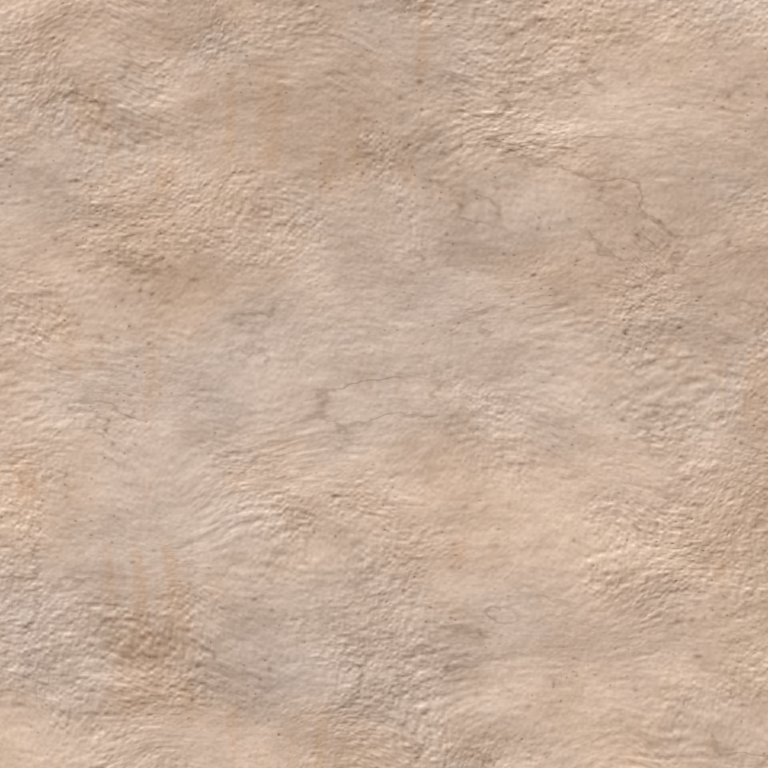
Reproduce this texture procedurally as a Shadertoy shader.

```glsl
float hash(vec2 cell) {
    uvec2 k = uvec2(ivec2(floor(cell))) * uvec2(1597u, 51749u);
    uint n = (k.x ^ (k.y >> 3u)) * 73939u + k.y;
    n = (n ^ (n >> 15u)) * 40503u;
    n = (n ^ (n >> 13u)) * 69069u;
    return float((n ^ (n >> 16u)) & 65535u) / 65535.0;
}

vec2 hash2(vec2 cell) {
    return vec2(hash(cell + 37.0), hash(cell + 113.0));
}

float noise(vec2 p) {
    vec2 i = floor(p), f = p - i;
    f = f * f * f * (f * (f * 6.0 - 15.0) + 10.0);
    float low = mix(hash(i), hash(i + vec2(1, 0)), f.x);
    float high = mix(hash(i + vec2(0, 1)), hash(i + vec2(1, 1)), f.x);
    return mix(low, high, f.y);
}

float fbm(vec2 p) {
    float sum = 0.0, gain = 0.5;
    for (int i = 0; i < 5; i++) {
        sum += gain * noise(p);
        p = mat2(1.9, 0.7, -0.7, 1.9) * p + 17.3;
        gain *= 0.5;
    }
    return sum / 0.97;
}

// Concentric trowel marks, each patch bent around its own centre
float trowelArcs(vec2 p) {
    vec2 home = floor(p * 6.0);
    float sum = 0.0;
    for (int y = -1; y <= 1; y++)
    for (int x = -1; x <= 1; x++) {
        vec2 cell = home + vec2(x, y);
        vec2 d = p - (cell + hash2(cell)) / 6.0;
        float patchMask = smoothstep(0.15, 0.03, length(d * vec2(0.9, 1.5)));
        vec2 arm = d * vec2(0.7, 1.0) + vec2(0.14 * (hash(cell + 7.0) - 0.5), 0.12);
        float ring = noise(vec2(length(arm) * 170.0, atan(arm.x, arm.y) * 9.0) + cell * 31.0);
        sum += (ring - 0.5) * patchMask * hash(cell + 71.0);
    }
    return sum;
}

// Scattered grains: positive for crumbs, negative for pits
float grains(vec2 p, float density) {
    vec2 home = floor(p * density);
    float sum = 0.0;
    for (int y = -1; y <= 1; y++)
    for (int x = -1; x <= 1; x++) {
        vec2 cell = home + vec2(x, y);
        vec2 d = p * density - cell - hash2(cell);
        d.x *= mix(0.6, 1.1, hash(cell + 5.0));
        float size = mix(0.1, 0.26, pow(hash(cell + 19.0), 3.0));
        float present = step(0.65, hash(cell + 53.0));
        sum += present * (hash(cell + 91.0) < 0.5 ? -1.0 : 1.0) * exp(-dot(d, d) / (size * size));
    }
    return sum;
}

float surfaceHeight(vec2 p, float rough) {
    float lumps = fbm(p * vec2(11.0, 15.0)) * 0.65;
    float brushed = noise(p * vec2(45.0, 170.0) + 60.0) * 0.05;
    float grit = noise(p * vec2(200.0, 235.0)) * 0.13
               + noise(p * vec2(105.0, 140.0) + 9.0) * 0.15;
    return lumps + brushed + grit * (0.3 + 0.8 * rough) + trowelArcs(p) * 0.17
         + grains(p, 70.0) * 0.035 * (0.2 + rough);
}

void mainImage(out vec4 fragColor, in vec2 fragCoord) {
    vec2 uv = fragCoord / iResolution.y;
    vec2 warp = vec2(noise(uv * 9.0), noise(uv * 9.0 + 50.0)) - 0.5;
    vec2 p = uv + warp * 0.025;
    float rough = smoothstep(0.4, 0.65, fbm(p * vec2(6.0, 7.0) + 40.0));

    // Light falling from the upper left
    float relief = surfaceHeight(p, rough) - surfaceHeight(p + vec2(-0.001, 0.002), rough);

    // Broad blotches, finer mottling and grain
    float tone = (fbm(p * vec2(4.0, 6.0) + 5.0) - 0.5) * 0.14
               + (fbm(p * vec2(15.0, 25.0) + 80.0) - 0.5) * 0.13
               + (noise(uv * 240.0) - 0.5) * 0.04;

    // Short shadowed ledges in a few places
    float fold = abs(fbm(p * vec2(10.0, 19.0) + 120.0) - 0.5);
    float folded = smoothstep(0.52, 0.7, fbm(p * vec2(6.0, 9.0) + 160.0));
    tone -= smoothstep(0.05, 0.0, fold) * folded * 0.08;

    vec3 color = vec3(0.783, 0.687, 0.613) + tone + relief * 1.15;

    // Warm clay against grey plaster
    float warmth = fbm(p * vec2(5.0, 6.0) + 200.0) - 0.5;
    color += warmth * vec3(0.035, -0.015, -0.07);

    // Faint rust runs and dark pits
    float rust = smoothstep(0.55, 0.95, noise(p * vec2(50.0, 8.0) + 240.0))
               * smoothstep(0.5, 0.7, fbm(uv * 6.0 + 270.0));
    color -= rust * vec3(0.01, 0.03, 0.05);
    float pit = max(-grains(p, 70.0), 0.0) * smoothstep(0.4, 0.65, fbm(p * 9.0 + 300.0));
    color -= pit * vec3(0.11, 0.12, 0.12);

    fragColor = vec4(clamp(color, 0.0, 1.0), 1.0);
}
```
